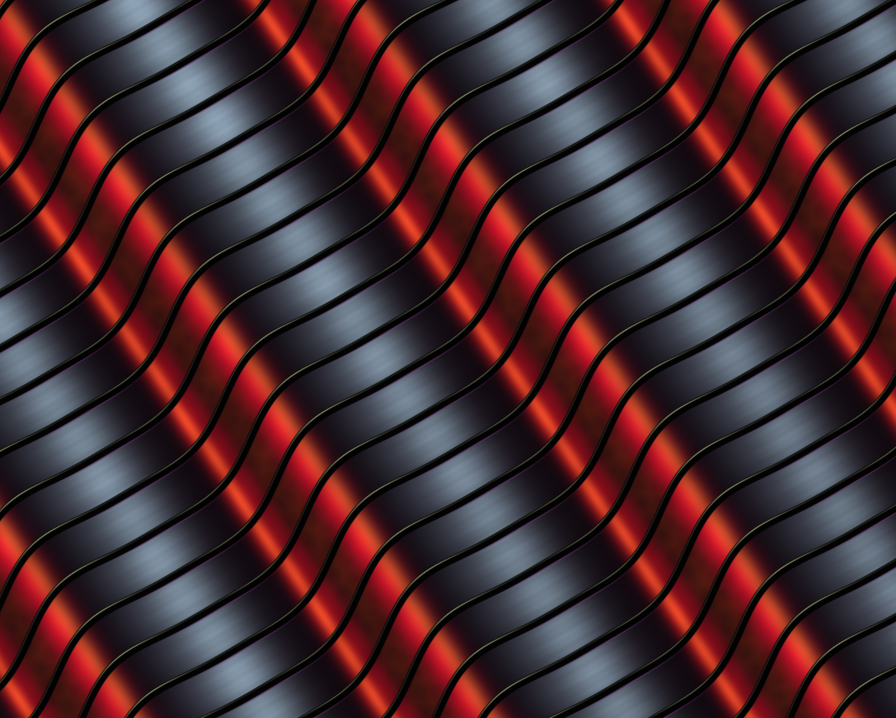
A Shadertoy shader for this pattern:

```glsl
const float TAU = 6.2831853;
const float BAND_PERIOD = 0.498;   // horizontal distance between colour bands
const float BAND_SLANT = 0.685;    // sideways drift per unit of descent
const float PLATE_STEP = 0.0545;   // vertical distance between plates along a band
const float PLATE_RISE = 0.277;    // climb of a plate over one band period
const float GAP_HALF_WIDTH = 0.0053;

float hash11(float n) {
    return fract(sin(n * 91.37) * 4375.85);
}

vec2 hash22(vec2 p) {
    return fract(sin(vec2(dot(p, vec2(127.1, 311.7)), dot(p, vec2(269.5, 183.3)))) * 4375.85);
}

// Distance to the nearest scattered point
float cellular(vec2 p) {
    vec2 cell = floor(p), local = fract(p);
    float nearest = 2.0;
    for (int j = -1; j <= 1; j++)
    for (int i = -1; i <= 1; i++) {
        vec2 offset = vec2(i, j);
        nearest = min(nearest, length(offset + hash22(cell + offset) - local));
    }
    return nearest;
}

// Soft bump on a periodic axis of length one
float glow(float u, float centre, float width) {
    float d = (fract(u - centre + 0.5) - 0.5) / width;
    return exp(-d * d);
}

// Height of the corrugation (x) and its derivative (y)
vec2 corrugation(float u) {
    float a = TAU * (u - 0.6), b = 2.0 * TAU * (u - 0.25);
    return vec2(0.0187 * cos(a) + 0.0037 * cos(b),
                -TAU * (0.0187 * sin(a) + 0.0074 * sin(b)));
}

// Plate index and position (x), length of its gradient (y)
vec2 plateCoord(vec2 p, float u) {
    vec2 wave = corrugation(u);
    float w = (p.y - 0.4055 + PLATE_RISE * u - wave.x) / PLATE_STEP;
    float slope = (PLATE_RISE - wave.y) / (PLATE_STEP * BAND_PERIOD);
    return vec2(w, length(vec2(slope, 1.0 / PLATE_STEP - BAND_SLANT * slope)));
}

// Reflected light across one band period
vec3 bandColour(float u, float steelLight, float mottling) {
    vec3 col = vec3(0.060, 0.030, 0.055);
    col += vec3(0.42, 0.52, 0.56) * steelLight * glow(u, 0.375, 0.125);
    col += vec3(0.06, 0.08, 0.09) * glow(u, 0.20, 0.09);
    col += vec3(0.19, 0.055, 0.0) * mottling * glow(u, 0.86, 0.075);
    // Wide red ridge
    col += vec3(0.70, 0.01, 0.10) * glow(u, -0.025, 0.065);
    col += vec3(0.12, 0.23, 0.02) * glow(u, 0.0, 0.035);
    // Narrow red ridge with a dim shoulder
    col += vec3(0.60, 0.03, 0.05) * glow(u, 0.717, 0.040);
    col += vec3(0.18, 0.20, 0.04) * glow(u, 0.720, 0.022);
    col += vec3(0.25, 0.0, 0.03) * glow(u, 0.775, 0.035);
    return col;
}

// Antialiased line of the given half width
float stroke(float d, float halfWidth, float px) {
    return 1.0 - smoothstep(halfWidth - px, halfWidth + px, abs(d));
}

void mainImage(out vec4 fragColor, in vec2 fragCoord) {
    float px = 1.0 / iResolution.y;
    vec2 p = vec2(fragCoord.x, iResolution.y - fragCoord.y) * px;

    float u = (p.x - BAND_SLANT * p.y - 0.497) / BAND_PERIOD;
    vec2 plate = plateCoord(p, u);
    float id = floor(plate.x), across = fract(plate.x);
    float d = (fract(plate.x + 0.5) - 0.5) / plate.y;

    // Each plate bends the reflections a little differently
    float shift = (hash11(id) - 0.5) * 0.012;
    float drift = 0.95 + 0.07 * sin(3.0 * p.x + 1.0) + 0.06 * cos(5.0 * p.y - 0.6 * p.x);
    float brushing = 0.025 * sin(across * 17.0 + id * 2.1) + 0.015 * sin(across * 41.0 + id);
    float mottling = 0.75 + 0.45 * cellular(p * 38.0);
    vec3 col = bandColour(u + shift, drift + brushing, mottling);
    col *= 0.94 + 0.10 * hash11(id + 7.0);
    col *= 0.88 + 0.16 * sin(across * 0.5 * TAU);

    // Purple lower rim, black gap, pale upper rim
    float rimGlow = glow(u, 0.45, 0.17);
    col = mix(col, vec3(0.42, 0.17, 0.43),
              0.75 * rimGlow * stroke(d - GAP_HALF_WIDTH - 0.0006, 0.0011, px));
    col = mix(col, vec3(0.008, 0.006, 0.010), stroke(d, GAP_HALF_WIDTH, px));
    float paleGlow = 0.18 + 0.70 * glow(u, 0.10, 0.12) + 0.35 * glow(u, 0.62, 0.12);
    col = mix(col, vec3(0.62, 0.66, 0.46),
              paleGlow * stroke(d + GAP_HALF_WIDTH - 0.0018, 0.0008, px));

    fragColor = vec4(clamp(col, 0.0, 1.0), 1.0);
}
```
